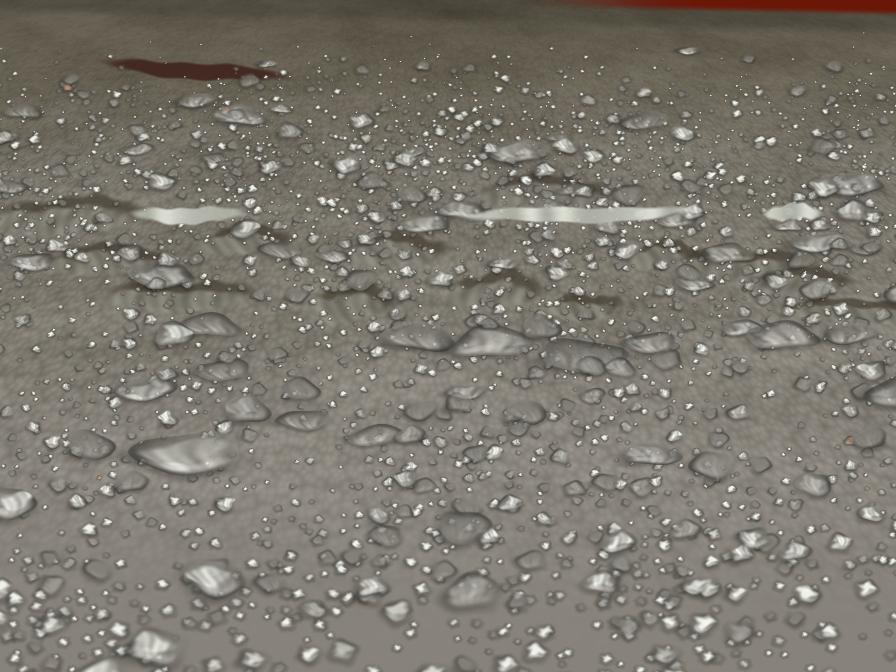
This texture is drawn by a Shadertoy shader. Its source:

```glsl
// Wet grey pavement scattered with glassy rain bubbles and shallow puddles, seen at a low angle

vec3 hash3(vec2 p) {
    vec3 q = fract(p.xyx * vec3(0.1031, 0.1030, 0.0973));
    q += dot(q, q.yxz + 33.33);
    return fract((q.xxy + q.yzz) * q.zyx);
}

// Layered sines, each turned and stretched against the last
float ripples(vec2 p) {
    float sum = 0.0, gain = 0.5;
    for (int i = 0; i < 5; i++) {
        sum += gain * sin(p.x + 1.7 * sin(p.y * 0.8)) * sin(p.y + 1.3 * sin(p.x * 0.7));
        p = mat2(1.5, 1.1, -1.1, 1.5) * p + 2.3;
        gain *= 0.62;
    }
    return sum;
}

// Cellular noise: distance to the nearest scattered point
float cellular(vec2 p) {
    float nearest = 1.0;
    for (int j = -1; j <= 1; j++)
    for (int i = -1; i <= 1; i++) {
        vec2 id = floor(p) + vec2(i, j);
        nearest = min(nearest, length(id + hash3(id + 200.0).xy - p));
    }
    return nearest;
}

// Soft ellipse with a wavering outline
float lens(vec2 uv, vec2 center, vec2 halfSize) {
    vec2 d = (uv - center) / halfSize;
    d.y += 0.2 * sin(d.x * 4.0 + center.x * 30.0) + 0.1 * sin(d.x * 13.0);
    return 1.0 - smoothstep(0.75, 1.1, length(d));
}

float lensBlur(float y) {
    return 0.0016 + 0.005 * (1.0 - smoothstep(0.0, 0.33, y)) + 0.0018 * smoothstep(0.6, 0.95, y);
}

// Shade one bubble; d spans the unit disc
vec3 bubble(vec3 under, vec2 d, float soft, vec3 k, float flatness) {
    d += 0.13 * sin(d.yx * 3.2 + k.xy * 40.0);
    d.y *= 1.0 + 0.45 * flatness * step(d.y, 0.0);
    float len = length(d);
    float shadow = 1.0 - smoothstep(0.7, 1.3 + soft, length(d + vec2(0.1, 0.25)));
    under *= 1.0 - 0.25 * shadow;

    // Translucent body, darker along one side, with fanned streaks
    float fan = d.x / (1.3 + 0.5 * d.y);
    float streaks = 0.5 + 0.3 * sin(fan * 10.0 + k.x * 30.0) + 0.2 * sin(fan * 23.0 + d.y * 3.0 + k.z * 40.0);
    float rim = smoothstep(0.55, 0.95, len) * (1.0 - 0.7 * min(soft, 1.0));
    float side = 0.5 + 0.5 * dot(d, vec2(sin(k.x * 50.0), cos(k.x * 50.0)));
    vec3 body = mix(vec3(0.58, 0.57, 0.54), under, 0.35) * (1.0 - 0.5 * rim * side);
    body += flatness * (1.0 - rim) * (0.26 * streaks * smoothstep(0.75, -0.3, d.y) - 0.04);
    body += 0.2 * smoothstep(0.1, 0.6, -d.y) * (1.0 - smoothstep(0.75, 1.0, len)) * k.y;

    // Sky reflection with an irregular outline, and a smaller glint opposite
    vec2 h = (d - vec2(0.5 * (k.z - 0.5), 0.18)) / vec2(0.5 + 0.3 * k.x, 0.6);
    h += 0.2 * sin(h.yx * 4.0 + k.zx * 30.0);
    float sky = 1.0 - smoothstep(0.7 - min(soft, 0.5), 1.05 + soft, length(h));
    sky *= mix(1.0, 0.25 + streaks, 0.7 * step(soft, 0.25));
    float glint = 1.0 - smoothstep(0.1, 0.3 + soft, length(d - vec2(-0.3, -0.45)));
    float power = smoothstep(0.2, 0.75, k.y) * mix(1.0, 0.4, flatness);
    vec3 light = mix(vec3(0.97, 0.98, 0.95), vec3(0.9, 0.6, 0.42), step(0.996, k.z));
    body = mix(body, light, clamp(sky * power + 0.6 * glint * k.y * k.y, 0.0, 1.0));

    float mask = 1.0 - smoothstep(max(0.0, 1.0 - soft), 1.0 + soft, len);
    return mix(under, body, mask * mix(0.95, 0.85, flatness));
}

// One bubble size, scattered over a grid that recedes to the horizon
vec3 scatter(vec3 color, vec2 uv, float cells, float size, float chance, float flatness) {
    float depth = 1.3 - uv.y;
    vec2 cell = floor(vec2((uv.x - 0.667) / depth, -log(depth)) * cells);
    for (int j = 1; j >= -1; j--)
    for (int i = -1; i <= 1; i++) {
        vec2 id = cell + vec2(i, j);
        vec3 place = hash3(id + cells * 7.0 + 100.0);
        vec3 kind = hash3(id + cells * 3.0 + 300.0);
        vec2 g = (id + 0.1 + 0.8 * place.xy) / cells;
        float w = exp(-g.y);
        vec2 center = vec2(0.667 + g.x * w, 1.3 - w);
        float cluster = 0.9 + 0.9 * ripples(g * 9.0 + 4.0);
        float band = 1.0 - smoothstep(0.75, 0.96, center.y);
        band *= mix(1.0, smoothstep(0.22, 0.36, center.y), step(0.5, flatness));
        if (place.z > chance * cluster * band) continue;
        float radius = size * w * (0.4 + 0.6 * kind.x * kind.x);
        vec2 d = (uv - center) / (radius * vec2(1.05 + 0.4 * flatness, 0.85 - 0.2 * flatness));
        float soft = min(max(lensBlur(uv.y), 0.7 / iResolution.y) / radius, 1.2);
        color = bubble(color, d, soft, kind, flatness);
    }
    return color;
}

void mainImage(out vec4 fragColor, in vec2 fragCoord) {
    vec2 uv = fragCoord / iResolution.y;
    float y = uv.y;

    // Pavement, darker toward the back, with stains, grit and fine pits
    vec3 color = mix(vec3(0.535, 0.515, 0.48), vec3(0.475, 0.455, 0.415), smoothstep(0.25, 0.75, y));
    color = mix(color, vec3(0.38, 0.355, 0.30), smoothstep(0.7, 0.97, y));
    float depth = 1.3 - y;
    vec2 ground = vec2((uv.x - 0.667) / depth, -log(depth));
    color += 0.045 * ripples(ground * vec2(5.0, 15.0)) * smoothstep(0.0, 0.5, y);
    float sharp = smoothstep(0.02, 0.35, y) * (1.0 - 0.7 * smoothstep(0.7, 1.0, y));
    color += sharp * (0.09 * (0.45 - cellular(ground * 85.0)) + 0.07 * (0.45 - cellular(ground * vec2(28.0, 45.0))));

    // Dark puddles above pale, streaked foam lips in the middle distance
    for (int i = 0; i < 13; i++) {
        vec3 r = hash3(vec2(i, 17.0));
        vec2 center = vec2((float(i) + r.x) * 0.104, 0.53 + 0.22 * r.y);
        vec2 halfSize = vec2(0.05 + 0.07 * r.z, 0.014 + 0.012 * r.x);
        float foam = sin(uv.x * 190.0 + 3.0 * sin(y * 60.0)) * sin(uv.x * 83.0 + y * 40.0);
        float dark = lens(uv, center + vec2(0.015, 0.004), halfSize);
        color = mix(color, vec3(0.27, 0.24, 0.19), 0.72 * dark);
        float lip = lens(uv, center - vec2(0.0, 0.35 * halfSize.y), halfSize * vec2(1.0, 0.9));
        color = mix(color, vec3(0.51, 0.50, 0.46) + 0.08 * foam, 0.85 * lip);
    }

    // Red reflection and the red edge at the back
    vec2 tilted = uv + vec2(0.0, 0.08 * (uv.x - 0.29));
    color = mix(color, vec3(0.25, 0.14, 0.11), 0.9 * lens(tilted, vec2(0.29, 0.895), vec2(0.14, 0.013)));
    color *= 1.0 - 0.18 * smoothstep(0.965, 0.985, y + 0.025 * uv.x - 0.01);
    float edge = smoothstep(0.986, 0.998, y + 0.022 * (uv.x - 0.8)) * smoothstep(0.75, 1.05, uv.x);
    color = mix(color, vec3(0.42, 0.09, 0.03), edge);

    // Bubbles from fine spray to broad domes
    color = scatter(color, uv, 52.0, 0.0075, 0.5, 0.0);
    color = scatter(color, uv, 27.0, 0.016, 0.5, 0.0);
    color = scatter(color, uv, 7.0, 0.06, 0.65, 1.0);
    color = scatter(color, uv, 14.0, 0.034, 0.5, 0.3);

    // Long water ridges that mirror the sky
    float ridge = max(lens(uv, vec2(0.28, 0.68), vec2(0.085, 0.013)),
                  max(lens(uv - vec2(0.0, 0.02 * (uv.x - 0.86)), vec2(0.86, 0.681), vec2(0.175, 0.012)),
                      lens(uv, vec2(1.18, 0.684), vec2(0.045, 0.013))));
    color = mix(color, vec3(0.80, 0.81, 0.77) + 0.1 * sin(uv.x * 75.0 + 2.0 * sin(uv.x * 31.0)), 0.9 * ridge);

    fragColor = vec4(clamp(color, 0.0, 1.0), 1.0);
}
```
